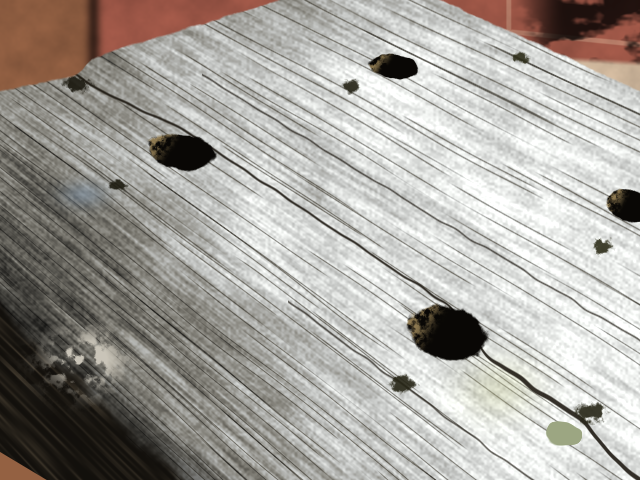
Give the GLSL for this texture, as a Shadertoy shader.

```glsl
float hash(vec2 p) {
    vec3 q = fract(p.xyx * 0.1031);
    q += dot(q, q.yzx + 33.33);
    return fract((q.x + q.y) * q.z);
}

float noise(vec2 p) {
    vec2 i = floor(p), f = fract(p);
    f = f * f * (3.0 - 2.0 * f);
    return mix(mix(hash(i), hash(i + vec2(1, 0)), f.x),
               mix(hash(i + vec2(0, 1)), hash(i + 1.0), f.x), f.y);
}

float fbm(vec2 p) {
    float sum = 0.0, amp = 0.53;
    for (int i = 0; i < 4; i++) {
        sum += amp * noise(p);
        p = p * 2.03 + 7.1;
        amp *= 0.5;
    }
    return sum;
}

float blob(vec2 p, vec2 center, vec2 radius) {
    vec2 q = (p - center) / radius;
    return exp(-dot(q, q));
}

float stroke(float d, float width) {
    float soft = 1.0 / iResolution.y;
    return 1.0 - smoothstep(width - soft, width + soft, abs(d));
}

// Sunlit paving behind the board
vec3 paving(vec2 p) {
    vec3 col = mix(vec3(0.55, 0.36, 0.25), vec3(0.6, 0.33, 0.27), smoothstep(0.17, 0.22, p.x));
    col *= 1.0 - 0.6 * blob(p, vec2(0.195, 0.95), vec2(0.014, 0.3));
    if (p.x > 0.8) {
        float joint = max(stroke(p.y - 1.04 + 0.1 * p.x, 0.005), stroke(p.x - 1.06, 0.005));
        col = mix(col, vec3(0.74, 0.56, 0.47), 0.6 * joint);
        float shade = smoothstep(0.42, 0.58, fbm(p * vec2(13, 19) + 4.0));
        col *= 1.0 - 0.8 * shade * smoothstep(1.05, 1.18, p.x);
        col = mix(col, vec3(0.78, 0.69, 0.59), smoothstep(0.955, 0.94, p.y + 0.06 * p.x));
    }
    return col * (0.88 + 0.24 * fbm(p * 22.0));
}

// Long splits along the grain, each with its own start and end
float splits(float a, float r, float count, float chance) {
    float x = a * count, id = floor(x);
    float middle = 0.2 + 0.4 * hash(vec2(id, 3)) + 0.25 * noise(vec2(r * 5.0, id));
    float run = noise(vec2(r * 3.0 + id * 7.3, id));
    return stroke((fract(x) - middle) / count * r * 0.82, 0.0013)
        * smoothstep(1.0 - chance, 1.1 - chance, run);
}

void mainImage(out vec4 fragColor, in vec2 fragCoord) {
    vec2 p = fragCoord / iResolution.y;
    float soft = 1.5 / iResolution.y;

    // Grain fans out from a distant point: a across it, r along it
    vec2 ray = vec2(p.x + 2.196, 2.434 - p.y);
    float a = ray.y / ray.x, r = length(ray);
    float wave = a + 0.004 * noise(vec2(a * 22.0, r * 3.0));
    float shaded = smoothstep(0.72, 0.88, a);

    // Broad light and weathering
    float light = mix(0.55, 0.88, smoothstep(0.0, 0.75, p.x)) - 0.2 * shaded;
    light -= 0.16 * smoothstep(0.82, 1.02, p.y);
    light += 0.07 * blob(p, vec2(1.1, 0.45), vec2(0.35, 0.25));
    light -= 0.15 * blob(p, vec2(0.55, 0.31), vec2(0.16, 0.09));
    light += 0.22 * fbm(vec2(a * 26.0, r * 3.5)) + 0.17 * fbm(p * 9.0) - 0.195;

    // Fine fibres, speckle and splits
    float fibre = noise(vec2(wave * 290.0, r * 7.0));
    light += (0.17 + 0.12 * shaded) * (fibre - 0.5);
    light += 0.13 * noise(vec2(wave * 560.0, r * 18.0)) + 0.15 * noise(p * 180.0) - 0.14;
    float dark = splits(wave, r, 62.0, 0.48) + splits(wave, r, 137.0, 0.44 + 0.16 * shaded);
    light *= 1.0 - 0.47 * min(dark, 1.3);
    vec3 col = light * mix(vec3(1, 0.98, 0.91), vec3(0.99, 1, 0.99), smoothstep(0.4, 0.8, light));
    col = mix(col, vec3(0.5, 0.57, 0.64), 0.6 * blob(p, vec2(0.174, 0.595), vec2(0.045, 0.025)));
    col = mix(col, vec3(0.72, 0.73, 0.52), 0.35 * blob(p, vec2(1.04, 0.19), vec2(0.08, 0.06)));

    // Main crack and two lesser ones
    float path = 0.661 + 0.014 * smoothstep(0.42, 0.16, p.x)
        + 0.017 * smoothstep(0.92, 1.03, p.x) + 0.012 * smoothstep(1.2, 1.32, p.x);
    float bent = a + 0.002 * (noise(vec2(r * 25.0, 2)) - 0.5), across = ray.x * 0.83;
    float crack = step(0.15, p.x)
        * stroke((bent - path) * across, 0.0022 + 0.0025 * smoothstep(0.95, 1.1, p.x));
    crack = max(crack, 0.8 * stroke((bent - 0.608) * across, 0.0016) * step(0.42, p.x));
    crack = max(crack, 0.8 * stroke((bent - 0.737) * across, 0.0018) * step(0.6, p.x));
    col = mix(col, vec3(0.1, 0.08, 0.05), 0.88 * crack);

    // Moss tufts and pits: centre, radius, darkness
    vec4 tufts[7] = vec4[7](vec4(0.247, 0.614, 0.018, 0.9), vec4(0.838, 0.2, 0.025, 0.75),
        vec4(1.259, 0.487, 0.024, 0.6), vec4(1.085, 0.881, 0.017, 0.6), vec4(0.73, 0.82, 0.018, 0.8),
        vec4(1.23, 0.141, 0.03, 0.75), vec4(0.16, 0.823, 0.025, 0.95));
    float clumps = 1.3 * fbm(p * 85.0) - 0.56;
    for (int i = 0; i < 7; i++) {
        vec2 q = (p - tufts[i].xy) / (tufts[i].z * vec2(1.1, 0.75));
        vec3 moss = mix(vec3(0.3, 0.31, 0.16), vec3(0.09, 0.08, 0.05), tufts[i].w);
        col = mix(col, moss, 0.9 * smoothstep(1.1, 0.6, length(q) + clumps));
    }
    float flake = length((p - vec2(1.172, 0.097)) / vec2(0.045, 0.027)) + 0.6 * noise(p * 45.0);
    col = mix(col, vec3(0.61, 0.65, 0.51), smoothstep(1.3, 1.2, flake));

    // Bored holes: centre and radii, with a ragged lit wall on the left
    vec4 holes[4] = vec4[4](vec4(0.377, 0.684, 0.069, 0.037), vec4(0.821, 0.861, 0.05, 0.025),
        vec4(1.314, 0.571, 0.048, 0.033), vec4(0.932, 0.306, 0.08, 0.055));
    float crumbs = smoothstep(0.35, 0.75, fbm(p * 100.0)), chips = 0.26 * fbm(p * 55.0) - 0.13;
    for (int i = 0; i < 4; i++) {
        vec2 q = (p - holes[i].xy) / holes[i].zw;
        q.y += 0.22 * q.x;
        float wall = crumbs * smoothstep(-0.2, -0.9, q.x - 0.35 * q.y);
        vec3 depth = mix(vec3(0.035, 0.028, 0.018), vec3(0.56, 0.48, 0.32), wall);
        col = mix(col, depth, smoothstep(1.06, 0.94, length(q) + chips));
    }

    // Worn lower edge, dark side face, pale lichen and corner
    float rim = a + 0.025 * (fbm(p * 18.0) - 0.5);
    col *= 1.0 - 0.45 * smoothstep(0.9, 0.945, rim);
    vec3 side = vec3(0.07, 0.06, 0.045) + vec3(0.17, 0.15, 0.12) * pow(fibre, 3.0);
    col = mix(col, side, smoothstep(0.938, 0.956, rim));
    float lichen = blob(p, vec2(0.178, 0.25), vec2(0.07, 0.055)) * smoothstep(0.42, 0.65, fbm(p * 48.0));
    col = mix(col, vec3(0.79, 0.77, 0.72), min(1.5 * lichen, 1.0));
    col = mix(col, vec3(0.58, 0.38, 0.26), smoothstep(0.0, soft, 0.06 - p.y - 0.6 * p.x));

    // Board outline against the paving
    float left = p.y - 0.812 - 0.18 * p.x - 0.03 * smoothstep(0.15, 0.2, p.x) - 0.13 * max(p.x - 0.17, 0.0);
    float right = p.y - 1.423 + 0.46 * p.x;
    float outside = max(left, right) + 0.009 * (fbm(p * 40.0) - 0.5);
    col = mix(col, paving(p), smoothstep(-soft, soft, outside));
    fragColor = vec4(clamp(col, 0.0, 1.0), 1);
}
```
